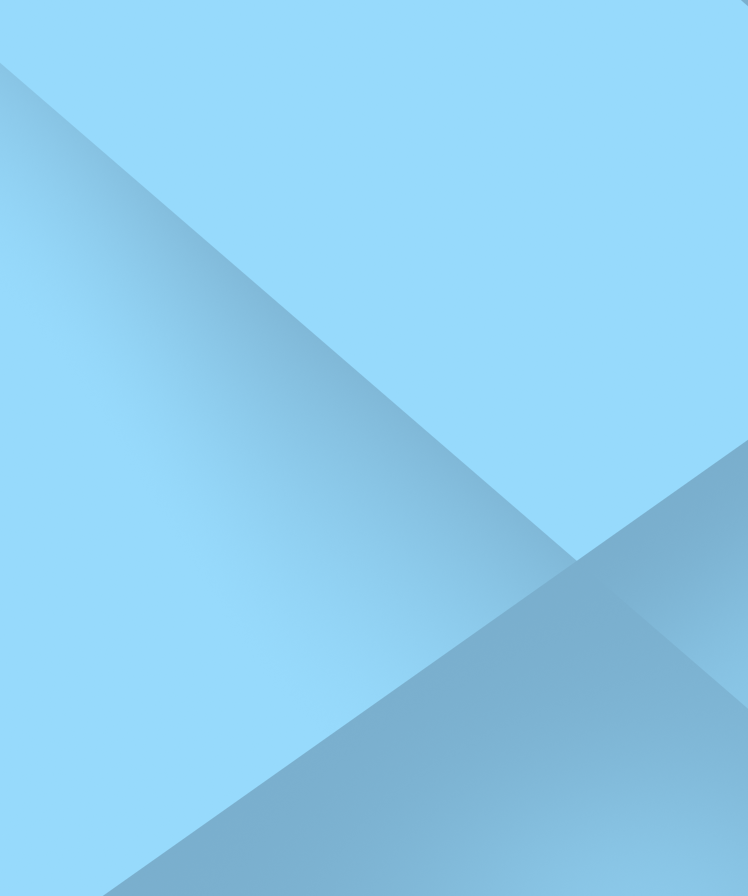
This background is drawn by a WebGL 2 fragment shader. Its source:

```glsl
#version 300 es
precision highp float;
// Pale blue folded-paper background: two diagonal creases split the canvas,
// and each fold is shaded by its signed distance to a crease.
// A soft elliptical glow lightens the lowest fold.
uniform vec2 u_resolution;
out vec4 outColor;

const vec3 PAPER = vec3(0.592, 0.855, 0.988);
const vec3 SHADOW = vec3(0.475, 0.680, 0.800);

// Signed distance to the line a-b, positive on its right-hand side.
float lineSide(vec2 p, vec2 a, vec2 b) {
    vec2 dir = normalize(b - a);
    return dot(p - a, vec2(dir.y, -dir.x));
}

// Antialiased coverage of the positive side of an edge.
float coverage(float dist, float pixel) {
    return smoothstep(-0.7 * pixel, 0.7 * pixel, dist);
}

// Soft elliptical falloff around a centre.
float glow(vec2 p, vec2 centre, vec2 radius) {
    vec2 q = (p - centre) / radius;
    return exp(-dot(q, q));
}

// Shadow that fades away from a crease over the given width.
float creaseShadow(float dist, float width) {
    float q = clamp(dist / width, 0.0, 1.0);
    return pow(1.0 - q, 1.6);
}

float hash(vec2 p) {
    return fract(sin(dot(p, vec2(12.99, 78.23))) * 43758.5);
}

void main() {
    // Units of canvas height
    vec2 p = gl_FragCoord.xy / u_resolution.y;
    float pixel = 1.0 / u_resolution.y;
    float aspect = u_resolution.x / u_resolution.y;

    // Distances below the falling and the rising crease
    float falling = lineSide(p, vec2(0.0, 0.930), vec2(0.836, 0.208));
    float rising = lineSide(p, vec2(0.1146, 0.0), vec2(0.836, 0.510));
    float belowFalling = coverage(falling, pixel);
    float belowRising = coverage(rising, pixel);

    // Left fold: shadow grows wider and deeper along the crease
    float along = smoothstep(0.0, 0.35, p.x);
    float leftShade = mix(0.48, 0.76, along)
                    * creaseShadow(falling, mix(0.20, 0.34, along));

    // Right fold: dark at the rising crease, lighter below
    float rightShade = mix(0.97, 0.45, smoothstep(0.0, 0.26, rising));

    // Lowest fold: dark with a glow at the bottom
    float lowShade = 0.97 - 0.10 * smoothstep(0.0, 0.30, rising)
                   - 0.48 * glow(p, vec2(0.73, -0.03), vec2(0.25, 0.17));

    // Layer the folds
    float upper = leftShade * belowFalling;
    float lower = mix(rightShade, lowShade, belowFalling);
    float shade = mix(upper, lower, belowRising);

    // Small folded tip in the upper right corner
    float tip = lineSide(p, vec2(aspect, 0.993), vec2(aspect - 0.008, 1.0));
    shade = mix(shade, 0.95, coverage(tip, pixel));

    // Faint dither hides banding
    float dither = (hash(gl_FragCoord.xy) - 0.5) / 255.0;
    outColor = vec4(mix(PAPER, SHADOW, shade) + dither, 1.0);
}
```
